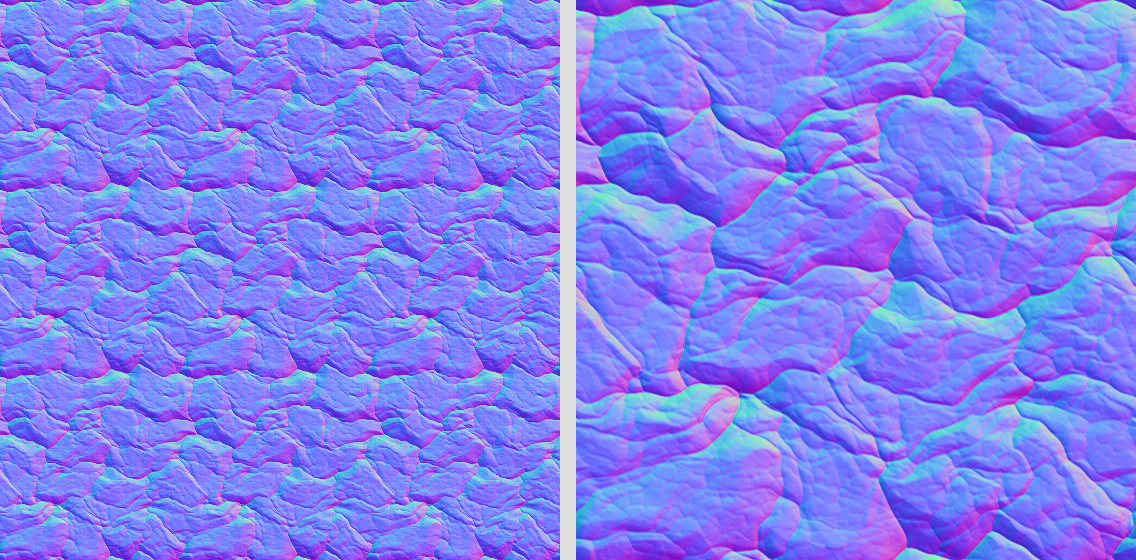
Left: the whole. Right: its middle third, enlarged.
A three.js fragment shader for this texture map:

```glsl
// Tangent-space normal map of a rough, layered rock wall with overlapping stones
#define REPEATS 3.0
#define STONE_GRID vec2(4.0, 6.0)
#define CHIP_GRID vec2(7.0, 11.0)
#define GRAIN_GRID vec2(19.0, 27.0)
#define PIT_GRID vec2(43.0, 53.0)
#define RELIEF vec4(0.062, 0.018, 0.0046, 0.0023)
#define STRATA 0.0006
#define TILT vec2(0.5, 0.8)
#define LEAN vec2(0.12, 0.0)
#define CREVICE 0.06
#define SAMPLE_STEP 0.0025

varying vec2 vUv;

const float TAU = 6.2831853;

vec4 hash4(vec2 cell) {
  vec4 s = vec4(dot(cell, vec2(127.1, 311.7)), dot(cell, vec2(269.5, 183.3)),
                dot(cell, vec2(419.2, 371.9)), dot(cell, vec2(93.7, 241.3)));
  return fract(sin(s + 4.3) * 43758.55);
}

// Bends straight outlines; whole frequencies keep the tile seamless
vec2 warp(vec2 p) {
  vec2 q = p + 0.025 * sin(TAU * vec2(2.0 * p.y + p.x, 2.0 * p.x - p.y) + vec2(0.6, 2.1));
  q += 0.008 * sin(TAU * vec2(5.0 * p.y - 3.0 * p.x, 6.0 * p.x + 4.0 * p.y) + vec2(1.9, 0.4));
  q += 0.002 * sin(TAU * vec2(17.0 * p.y + 7.0 * p.x, 15.0 * p.x - 11.0 * p.y));
  return q;
}

// Upper envelope of tilted, flat-topped stones, one per wrapped cell
float stones(vec2 p, vec2 grid) {
  vec2 c = p * grid;
  vec2 base = floor(c);
  float top = -9.0;
  float below = -9.0;
  for (int y = -1; y <= 1; y++) {
    for (int x = -1; x <= 1; x++) {
      vec2 cell = base + vec2(float(x), float(y));
      vec2 id = floor(mod(cell + 0.5, grid));
      vec4 r = hash4(id);
      vec4 s = hash4(id + 71.0);
      vec2 d = c - cell - 0.5 - (r.xy - 0.5) * 0.75;

      // Rotated outline between a disc and a box
      float a = (r.z - 0.5) * 1.6;
      vec2 b = abs(mat2(cos(a), sin(a), -sin(a), cos(a)) * d);
      float reach = mix(length(d), max(b.x, b.y), 0.65);
      float flank = max(reach - 0.26 - 0.3 * r.w, 0.0);

      float h = 0.35 * s.z + dot((s.xy - 0.5) * TILT + LEAN, d)
              - 0.05 * reach * reach - flank * (1.2 + 2.0 * flank);
      below = max(below, min(top, h));
      top = max(top, h);
    }
  }
  return top - CREVICE * exp(-20.0 * (top - below));
}

// Thin slanted layers, broken up by slower waves
float strata(vec2 p) {
  float bend = 2.0 * sin(TAU * (3.0 * p.x - 2.0 * p.y)) + 1.5 * sin(TAU * (5.0 * p.y + 4.0 * p.x));
  float fade = 0.5 + 0.5 * sin(TAU * (2.0 * p.x + 3.0 * p.y) + bend);
  return fade * sin(TAU * (9.0 * p.x + 17.0 * p.y) + bend);
}

float height(vec2 p) {
  vec2 q = warp(p);
  vec4 layers = vec4(stones(q, STONE_GRID), stones(q + 0.37, CHIP_GRID),
                     stones(q + 0.61, GRAIN_GRID), stones(p, PIT_GRID));

  // Some areas are smooth, others broken
  float wave = sin(TAU * (2.0 * p.x + p.y) + 1.0) * sin(TAU * (3.0 * p.y - p.x) + 0.5);
  layers.yz *= 1.0 + 0.6 * wave;
  return dot(layers, RELIEF) + STRATA * strata(q);
}

void main() {
  vec2 p = vUv * REPEATS;
  vec2 e = vec2(SAMPLE_STEP, 0.0);

  // Central differences give the surface slope
  vec2 slope = vec2(height(p + e.xy) - height(p - e.xy),
                    height(p + e.yx) - height(p - e.yx)) / (2.0 * SAMPLE_STEP);
  vec3 normal = normalize(vec3(-slope, 1.0));
  gl_FragColor = vec4(normal * 0.5 + 0.5, 1.0);
}
```
